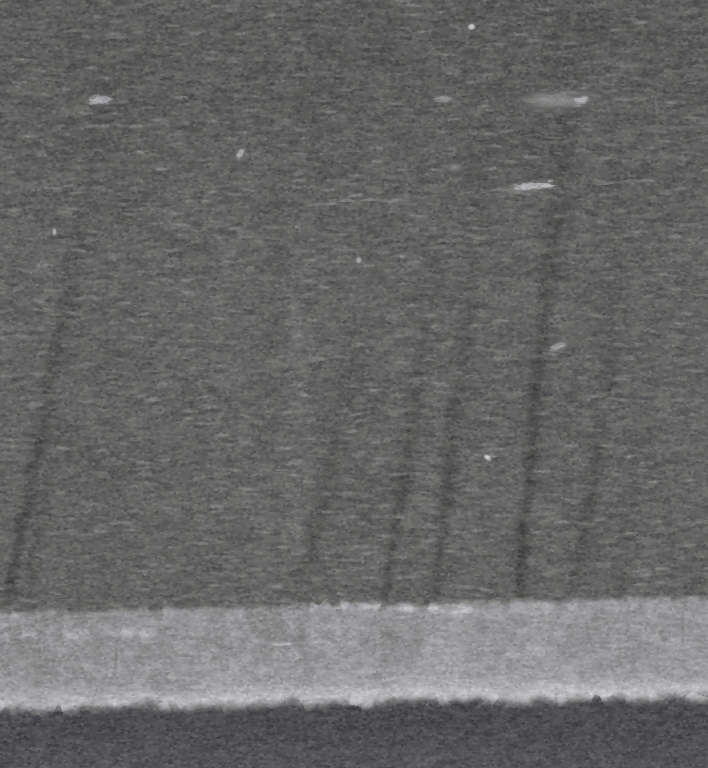
This texture is drawn by a Shadertoy shader. Its source:

```glsl
// Weathered grey wall with dark drip streaks above a pale, worn ledge.
// Stretched cellular noise makes the fibres and grain; layered sines bend the
// edges and tone bands; distance functions place streaks, chips and scratches.

float hash(vec2 p) {
    p = fract(p * vec2(0.1031, 0.1137));
    p += dot(p, p.yx + 33.33);
    return fract((p.x + p.y) * p.x * 97.0);
}

// Nearest cell: x = distance to its centre, y = its random tone.
vec2 cells(vec2 p) {
    vec2 base = floor(p), best = vec2(9.0, 0.0);
    for (int j = -1; j <= 1; j++)
    for (int i = -1; i <= 1; i++) {
        vec2 id = base + vec2(i, j);
        vec2 centre = id + vec2(hash(id + 17.0), hash(id + 71.0));
        float d = length(p - centre);
        if (d < best.x) best = vec2(d, hash(id + 131.0));
    }
    return best;
}

// Signed blotches, strongest at each cell centre.
float blotches(vec2 p) {
    vec2 c = cells(p);
    return (c.y - 0.5) * smoothstep(0.95, 0.1, c.x);
}

// Rare bright dabs.
float dabs(vec2 p, float rarity) {
    vec2 c = cells(p);
    return smoothstep(rarity, 1.0, c.y) * smoothstep(0.5, 0.1, c.x);
}

float ripple(float x, float phase) {
    return (sin(x * 31.0 + phase) + 0.6 * sin(x * 73.0 + phase * 2.3)
          + 0.4 * sin(x * 167.0 + phase * 3.1)) * 0.5;
}

// Drip rising from foot, with lean and bend, fading toward its top.
float streak(vec2 p, float foot, float lean, float bend, float height, float width) {
    float h = p.y - 0.215;
    float x = foot + lean * h + bend * h * h + 0.0015 * ripple(p.y, foot * 40.0);
    float d = (p.x - x) / (width * (0.8 + 1.2 * h / height));
    return exp(-d * d) * smoothstep(height, height * 0.1, h) * smoothstep(-0.01, 0.01, h);
}

// Soft ragged ellipse; tilt is its slope.
float chip(vec2 p, vec2 centre, vec2 radius, float tilt, float rough) {
    vec2 q = p - centre;
    q.y -= tilt * q.x;
    return smoothstep(1.3, 0.4, length(q / radius) + rough);
}

// Thin broken line between two points.
float scratch(vec2 p, vec2 a, vec2 b, float width, float rough) {
    vec2 ab = b - a;
    float t = clamp(dot(p - a, ab) / dot(ab, ab), 0.0, 1.0);
    float d = length(p - a - ab * t + vec2(0.0, 0.003 * ripple(p.x, a.x * 9.0)));
    return smoothstep(width, 0.0, d) * clamp(0.45 + rough * 2.5, 0.0, 1.0);
}

float streaks(vec2 p) {
    float s = 0.95 * streak(p, 0.008, 0.22, -0.06, 0.80, 0.009);
    s += 0.45 * streak(p, 0.035, 0.18, 0.0, 0.30, 0.007);
    s += 0.55 * streak(p, 0.387, 0.24, 0.0, 0.45, 0.012);
    s += 0.75 * streak(p, 0.500, 0.155, 0.0, 0.72, 0.008);
    s += 0.75 * streak(p, 0.566, 0.11, 0.0, 0.75, 0.009);
    s += 1.05 * streak(p, 0.675, 0.075, 0.045, 0.95, 0.009);
    s += 0.65 * streak(p, 0.742, 0.23, -0.19, 0.70, 0.010);
    return s + 0.35 * streak(p, 0.807, 0.12, 0.0, 0.60, 0.014);
}

float chips(vec2 p, float r) {
    float c = chip(p, vec2(0.130, 0.870), vec2(0.014, 0.006), 0.0, r);
    c += 1.3 * chip(p, vec2(0.614, 0.965), vec2(0.005, 0.004), 0.0, 0.0);
    c += 0.9 * chip(p, vec2(0.313, 0.800), vec2(0.006), 0.6, r);
    c += 0.5 * chip(p, vec2(0.727, 0.870), vec2(0.042, 0.011), 0.05, r);
    c += 0.6 * chip(p, vec2(0.757, 0.870), vec2(0.010, 0.006), 0.0, r);
    c += chip(p, vec2(0.694, 0.758), vec2(0.028, 0.005), 0.1, r);
    c += 0.6 * chip(p, vec2(0.579, 0.871), vec2(0.012, 0.005), 0.0, r);
    c += 0.4 * chip(p, vec2(0.592, 0.782), vec2(0.010, 0.005), 0.0, r);
    c += 0.7 * chip(p, vec2(0.727, 0.549), vec2(0.012, 0.005), 0.4, r);
    c += chip(p, vec2(0.635, 0.404), vec2(0.005, 0.004), -0.5, 0.0);
    c += 0.9 * chip(p, vec2(0.467, 0.661), vec2(0.004), 0.0, 0.0);
    return c + 0.7 * chip(p, vec2(0.071, 0.698), vec2(0.003, 0.005), 0.0, 0.0);
}

void mainImage(out vec4 fragColor, in vec2 fragCoord) {
    vec2 p = fragCoord / iResolution.y;
    vec2 warped = p + vec2(0.0, 0.002 * ripple(p.x, p.y * 19.0));
    float fibre = blotches(warped * vec2(48.0, 190.0));
    float grain = blotches(p * vec2(190.0, 260.0));
    float mottle = blotches(p * vec2(14.0, 20.0));
    float ragged = blotches(p * vec2(65.0, 50.0));

    // Wall: slow tone, vertical bands, fibres and drips
    float tone = 0.390 - 0.028 * smoothstep(0.6, 1.0, p.y) + 0.02 * mottle;
    tone += 0.007 * ripple(p.x * 0.7 + 0.02 * p.y, 1.4);
    tone += 0.025 * exp(-pow((p.x - 0.388) / 0.016, 2.0)) * smoothstep(0.9, 0.6, p.y);
    tone += 0.09 * fibre + 0.09 * dabs(warped * vec2(34.0, 150.0), 0.7) - 0.08 * streaks(p);
    float marks = scratch(p, vec2(0.09, 0.832), vec2(0.28, 0.842), 0.004, fibre);
    marks += scratch(p, vec2(0.39, 0.732), vec2(0.85, 0.765), 0.004, fibre);

    // Ledge: gently sloping slab with a ragged, lit lower rim
    float top = 0.202 + 0.022 * p.x + 0.002 * ripple(p.x, 0.7) + 0.005 * ragged;
    float rise = p.y - 0.076 - 0.018 * p.x - 0.003 * ripple(p.x, 2.9) + 0.009 * ragged;
    float slab = 0.565 + 0.03 * p.x + 0.11 * exp(-pow((rise - 0.011) / 0.011, 2.0));
    slab += 0.03 * smoothstep(0.08, 0.02, rise) + 0.07 * (mottle + ragged + fibre);
    float worn = scratch(p, vec2(0.01, 0.172), vec2(0.20, 0.177), 0.010, ragged);
    worn += scratch(p, vec2(0.34, 0.163), vec2(0.41, 0.162), 0.005, fibre);
    worn += scratch(p, vec2(0.37, 0.215), vec2(0.62, 0.205), 0.009, ragged);
    float crack = scratch(p, vec2(0.150, 0.125), vec2(0.152, 0.165), 0.004, grain);
    crack += scratch(p, vec2(0.889, 0.165), vec2(0.889, 0.202), 0.004, grain);
    crack += scratch(p, vec2(0.394, 0.165), vec2(0.387, 0.23), 0.012, ragged);
    slab -= 0.12 * crack;

    // Stack wall, slab and the shadow below
    tone = mix(tone + 0.09 * marks, slab, smoothstep(-0.006, 0.006, top - p.y)) + 0.12 * worn;
    float below = smoothstep(0.007, -0.010, rise);
    tone = mix(tone, 0.305 + 0.03 * smoothstep(0.06, 0.0, p.y) + 0.06 * fibre, below);
    tone += 0.11 * grain + 0.32 * chips(p, 1.1 * fibre + 0.7 * grain);
    vec3 tint = mix(vec3(0.001, 0.001, -0.002), vec3(0.0, -0.004, 0.010), max(below, smoothstep(0.5, 0.6, tone)));
    fragColor = vec4(clamp(tone + tint + 0.02 * grain * vec3(1.0, 0.3, -1.0), 0.0, 1.0), 1.0);
}
```
